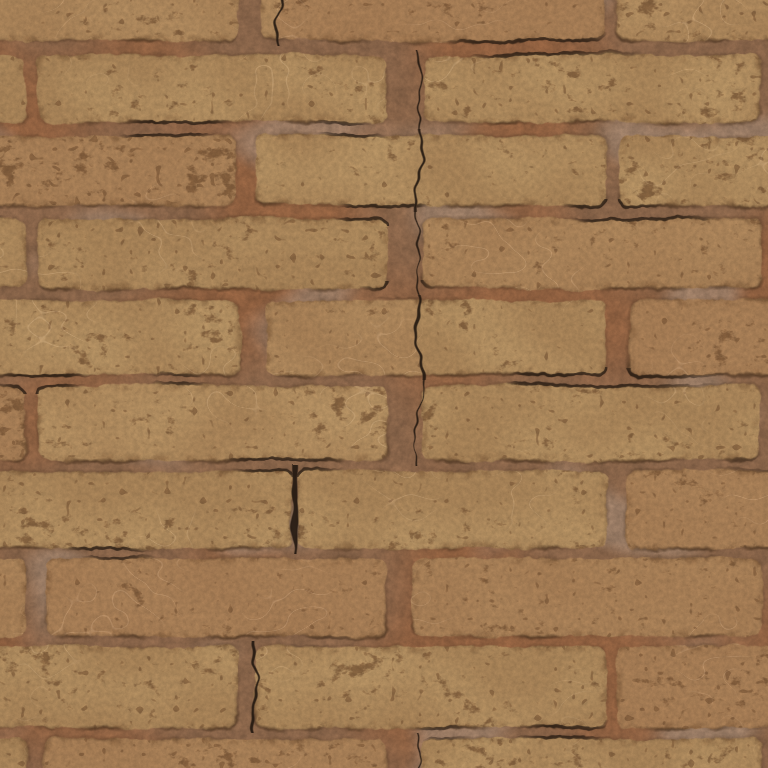
A WebGL 1 fragment shader for this texture:

```glsl
precision highp float;
// Weathered tan brick wall: ten staggered courses, about two bricks across.
// Each brick is a rounded-box distance with ragged edges, over sandy mortar;
// noise adds stains, pits and scratches, and a settlement crack runs down it.

uniform vec2 u_resolution;

#define BRICK_PITCH 0.479    // spacing of the upright joints
#define ODD_START 0.045      // first joint in odd courses
#define EVEN_START 0.322     // first joint in even courses
#define BED_HALF 0.0065      // half thickness of the bed joints
#define CORNER 0.012         // brick corner radius
#define RAGGED 0.0055        // roughness of the brick outline
#define STAIN 0.65           // strength of dark stains
#define GRAIN 0.075          // strength of the fine grain
#define CRACK_HALF 0.0017    // half width of the crack

const vec3 BRICK_MID = vec3(0.64, 0.50, 0.335);
const vec3 BRICK_LIGHT = vec3(0.70, 0.565, 0.385);
const vec3 BRICK_RUSTY = vec3(0.62, 0.455, 0.31);
const vec3 STAIN_BROWN = vec3(0.41, 0.28, 0.17);
const vec3 MORTAR_BROWN = vec3(0.53, 0.39, 0.285);
const vec3 MORTAR_RED = vec3(0.56, 0.375, 0.25);
const vec3 MORTAR_GREY = vec3(0.61, 0.50, 0.415);
const vec3 CRACK_DARK = vec3(0.13, 0.09, 0.06);

float hash(vec2 p) {
  vec3 q = fract(p.xyx * vec3(0.1031, 0.1030, 0.0973));
  q += dot(q, q.yzx + 33.33);
  return fract((q.x + q.y) * q.z);
}

float cornerSlope(vec2 cell, vec2 offset) {
  float angle = 6.2832 * hash(cell + 71.0);
  return dot(vec2(cos(angle), sin(angle)), offset);
}

// Gradient noise, roughly -0.7 to 0.7
float noise(vec2 p) {
  vec2 i = floor(p), f = fract(p), e = vec2(1.0, 0.0);
  vec2 w = f * f * f * (f * (f * 6.0 - 15.0) + 10.0);
  float low = mix(cornerSlope(i, f), cornerSlope(i + e, f - e), w.x);
  float high = mix(cornerSlope(i + e.yx, f - e.yx), cornerSlope(i + 1.0, f - 1.0), w.x);
  return mix(low, high, w.y);
}

float fbm(vec2 p) {
  float sum = 0.0, amp = 0.6;
  for (int k = 0; k < 4; k++) {
    sum += amp * noise(p);
    p = mat2(1.6, 1.2, -1.2, 1.6) * p + 17.3;
    amp *= 0.55;
  }
  return sum;
}

// Upright joint: x = centre, y = half width
vec2 joint(float i, float course, float odd) {
  float h = hash(vec2(i + 13.0, course * 3.0 + 5.0));
  float settled = step(abs(course - 6.0), 0.5) * step(abs(i), 0.5);
  float wide = odd * step(abs(i - 1.0), 0.5);
  float centre = mix(EVEN_START, ODD_START, odd) + i * BRICK_PITCH + 0.012 * (h - 0.5);
  return vec2(centre + 0.065 * settled, mix(0.007 + 0.010 * h + 0.009 * wide, 0.005, settled));
}

void main() {
  vec2 p = gl_FragCoord.xy / u_resolution;
  float px = 1.0 / min(u_resolution.x, u_resolution.y);
  vec2 q = p + 0.005 * vec2(noise(p * 8.0), noise(p * 7.0 + 31.0));

  // Courses, slightly taller toward the bottom
  float down = 1.0 - q.y;
  float k = 0.404 + 9.571 * down - 0.578 * down * down;
  float slope = 9.571 - 1.156 * down;
  float course = floor(k), odd = mod(course, 2.0);
  float i = floor((q.x - mix(EVEN_START, ODD_START, odd)) / BRICK_PITCH);
  // Joints are jittered, so step to the neighbour when past one
  i += step(joint(i + 1.0, course, odd).x, q.x) - step(q.x, joint(i, course, odd).x);
  vec2 jl = joint(i, course, odd), jr = joint(i + 1.0, course, odd);
  float left = jl.x + jl.y, right = jr.x - jr.y;

  // Brick outline
  vec2 local = vec2(q.x - 0.5 * (left + right), (0.5 - fract(k)) / slope);
  float bed = BED_HALF + 0.004 * hash(vec2(course, 9.0));
  vec2 size = vec2(0.5 * (right - left), 0.5 / slope - bed);
  vec2 b = abs(local) - size + CORNER;
  float d = length(max(b, 0.0)) + min(max(b.x, b.y), 0.0) - CORNER;
  d += RAGGED * fbm(p * 27.0) + 0.0018 * noise(p * 115.0);

  // Crack stepping from course to course
  float bulge = pow(abs(course - 3.0) / 2.6, 4.0);
  float path = mix(0.33 + 0.22 * exp(-bulge), 0.545, odd);
  path += 0.018 * noise(vec2(p.y * 13.0, 4.0)) + 0.006 * noise(vec2(p.y * 55.0, 8.0));
  path = mix(path, 0.384 + 0.003 * noise(vec2(p.y * 40.0, 2.0)), step(abs(course - 6.0), 0.5));
  float fromCrack = p.x - path;

  // Brick face: tone, stains, pits, scratches
  float tone = hash(vec2(i + 4.0, course + 20.0) + 50.0 * step(0.0, fromCrack) * (1.0 - odd));
  float wear = hash(vec2(i + 40.0, course + 2.0));
  float patches = noise(p * vec2(9.0, 12.0) + 5.0);
  float fine = fbm(p * 150.0);
  vec3 brick = mix(BRICK_MID, BRICK_LIGHT, clamp(0.45 + 1.1 * patches + 0.5 * (tone - 0.5), 0.0, 1.0));
  brick = mix(brick, BRICK_RUSTY, 0.75 * smoothstep(0.55, 0.95, tone));
  float blotch = fbm(p * vec2(42.0, 58.0) + 7.0) + 0.45 * patches + 0.16 * wear;
  float pits = smoothstep(0.42, 0.56, noise(p * 85.0) + 0.12 * wear);
  float rim = smoothstep(-0.012, 0.0, d) * smoothstep(-0.1, 0.35, fbm(p * 50.0 + 3.0));
  float soil = max(smoothstep(0.30, 0.58, blotch), max(0.8 * pits, 0.7 * rim));
  brick = mix(brick, STAIN_BROWN, STAIN * soil);
  float scratch = 1.0 - smoothstep(0.0, 0.035, abs(noise(p * vec2(24.0, 31.0) + 60.0)));
  brick += 0.06 * scratch * smoothstep(0.05, 0.35, noise(p * 7.0 + 80.0));

  // Mortar: brown, with red and pale grey repairs
  vec3 mortar = mix(MORTAR_BROWN, MORTAR_RED, smoothstep(-0.1, 0.3, noise(p * 4.0 + 11.0)));
  mortar = mix(mortar, MORTAR_GREY, 0.8 * smoothstep(0.12, 0.4, noise(p * vec2(6.0, 8.0) + 23.0)));
  mortar *= 1.0 + 0.18 * fbm(p * 45.0 + 9.0);

  // Broken shadow line, heavier along the lower edges
  float under = smoothstep(0.3, 0.9, -local.y / size.y);
  float shade = (1.0 - smoothstep(0.0, 0.003 + px, abs(d - 0.001))) * (0.25 + 0.4 * under);
  vec3 color = mix(brick, mortar, smoothstep(-px, px, d - 0.0005));
  color = mix(color, STAIN_BROWN * 0.7, shade * smoothstep(-0.25, 0.3, noise(p * 19.0 + 44.0)));
  color *= 1.0 + GRAIN * 2.0 * fine;

  // Crack and the open gaps along a few beds
  float opening = CRACK_HALF * (1.0 + 1.2 * noise(vec2(p.y * 30.0, 15.0)));
  opening *= mix(1.0, 0.55, odd) * (1.0 + 0.9 * step(abs(course - 6.0), 0.5));
  float strength = 1.0 - step(abs(course - 7.0), 0.5);
  float crack = strength * (1.0 - smoothstep(opening - px, opening + px, abs(fromCrack)));
  float gap = 1.0 - smoothstep(0.001, 0.001 + 1.5 * px, abs(d - 0.001));
  gap *= smoothstep(0.24, 0.38, noise(p * vec2(5.0, 9.0) + 37.0)) * step(0.8, abs(local.y) / size.y);
  color = mix(color, CRACK_DARK, 0.9 * max(crack, 0.8 * gap));

  gl_FragColor = vec4(clamp(color, 0.0, 1.0), 1.0);
}
```
